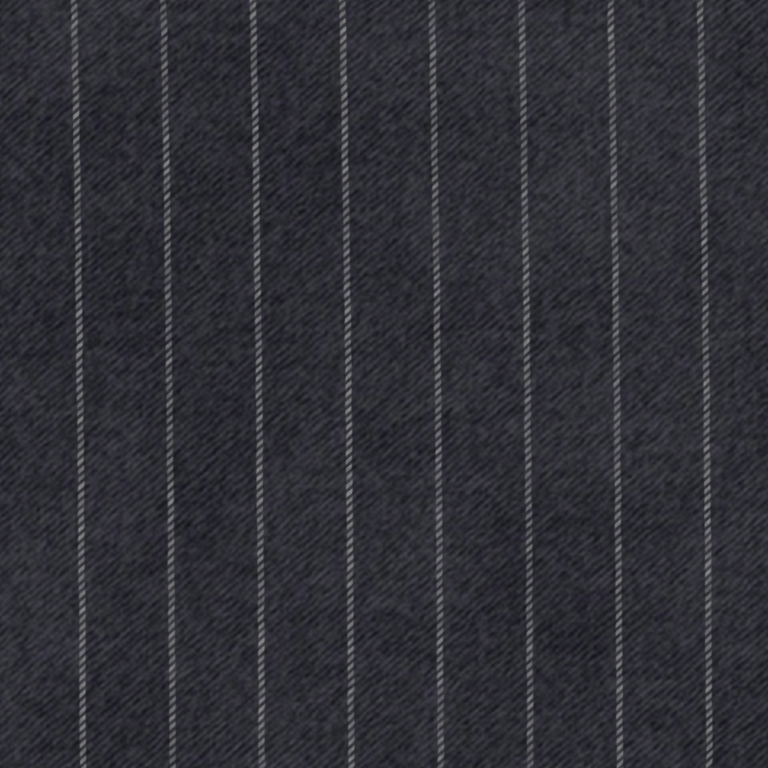
Reproduce this texture procedurally as a three.js fragment shader.

```glsl
// Charcoal twill suiting with eight fine, slightly bowed pinstripes of slanted stitches.
varying vec2 vUv;

const float STRIPE_PITCH = 0.1165;
const float STRIPE_HALF_WIDTH = 0.0046;
const vec2 TWILL_RATE = vec2(-78.0, 92.0);  // ribs across and up the cloth

const vec3 CLOTH = vec3(0.176, 0.177, 0.203);
const vec3 CHALK = vec3(0.47, 0.47, 0.48);

float hash(vec2 p) {
  vec3 q = fract(vec3(p.xyx) * 0.1031);
  q += dot(q, q.yzx + 33.33);
  return fract((q.x + q.y) * q.z);
}

float noise(vec2 p) {
  vec2 cell = floor(p);
  vec2 f = fract(p);
  f = f * f * (3.0 - 2.0 * f);
  float low = mix(hash(cell), hash(cell + vec2(1.0, 0.0)), f.x);
  float high = mix(hash(cell + vec2(0.0, 1.0)), hash(cell + vec2(1.0, 1.0)), f.x);
  return mix(low, high, f.y);
}

// Noise centred on zero
float grain(vec2 p, float seed) {
  return noise(p + 500.0 + seed * 37.0) - 0.5;
}

// Position of the first stripe, bowing left towards the top
float stripeStart(float y) {
  return 0.108 - 0.004 * y - 0.0078 * y * y;
}

// Diagonal ribs with uneven yarn and soft mottling
vec3 twillCloth(vec2 p, float rib) {
  vec2 diagonal = vec2(p.x + p.y, p.y - p.x);
  float ribs = sin(6.28318 * (rib + 0.35 * grain(p * 60.0, 1.0)));
  float strength = 0.024 + 0.02 * grain(p * 35.0, 2.0);
  float yarn = 0.075 * grain(diagonal * vec2(75.0, 150.0), 3.0);
  float fuzz = 0.055 * grain(p * 240.0, 4.0);
  float threads = 0.016 * grain(p * vec2(110.0, 7.0), 5.0)
                + 0.014 * grain(p * vec2(7.0, 110.0), 6.0);
  float mottle = 0.03 * grain(p * 12.0, 7.0) + 0.025 * grain(p * 4.0, 8.0);
  float tint = 0.025 * grain(p * 90.0, 9.0);
  float shade = ribs * strength + yarn + fuzz + threads + mottle;
  return CLOTH + shade + tint * vec3(0.4, -0.2, 1.0);
}

// Coverage of one slanted stitch; offset is the distance from the stripe centre
float stitch(float offset, float rib, float wobble) {
  float side = 1.0 - smoothstep(0.5, 1.25, abs(offset) / STRIPE_HALF_WIDTH);
  float along = abs(fract(rib) - 0.5 + wobble);
  float body = 1.0 - smoothstep(0.12, 0.40, along);
  return side * mix(0.22, 1.0, body);
}

void main() {
  vec2 p = vUv;
  float rib = dot(p, TWILL_RATE);
  vec3 color = twillCloth(p, rib - 0.25);

  // Nearest stripe and the distance to its centre
  float across = (p.x - stripeStart(p.y)) / STRIPE_PITCH;
  float stripe = floor(across + 0.5);
  float offset = (across - stripe) * STRIPE_PITCH;
  offset += 0.0012 * grain(vec2(stripe * 9.0, p.y * 45.0), 10.0);

  // Wear varies by stripe, by stitch and slowly along the length
  float wear = 0.80 + 0.14 * hash(vec2(stripe + 20.0, 3.0));
  wear += 0.30 * (hash(vec2(floor(rib) + 200.0, stripe + 20.0)) - 0.5);
  wear += 0.25 * grain(vec2(stripe * 11.0, p.y * 14.0), 11.0);
  float wobble = 0.12 * grain(p * 70.0, 12.0);
  float cover = clamp(stitch(offset, rib, wobble) * wear, 0.0, 1.0);

  vec3 chalk = CHALK + 0.12 * grain(p * 180.0, 13.0);
  gl_FragColor = vec4(mix(color, chalk, cover), 1.0);
}
```
